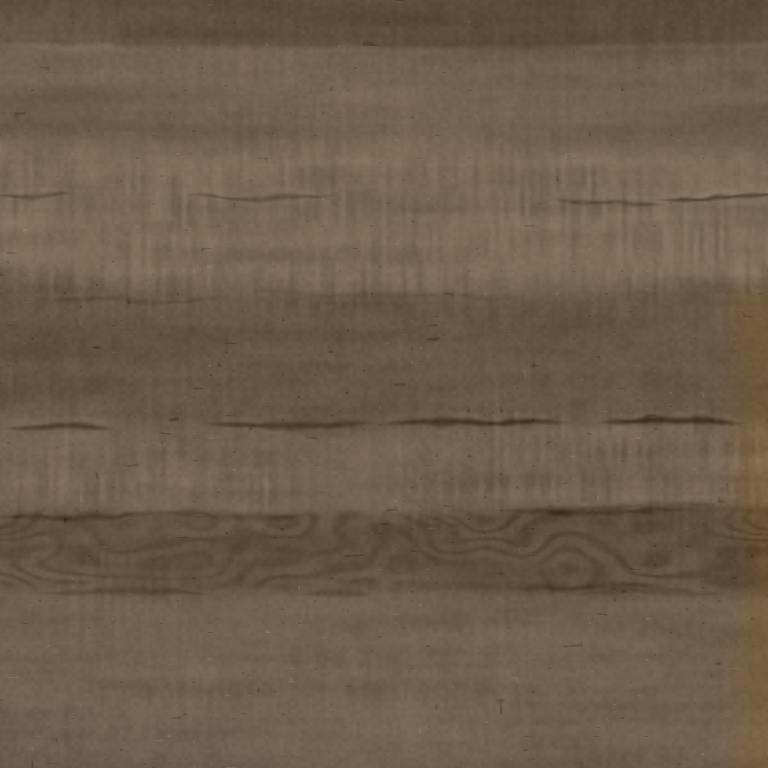
This texture is drawn by a three.js fragment shader. Its source:

```glsl
// Weathered brown wood plank with soft horizontal bands, dark cracks and a swirled grain strip.
varying vec2 vUv;

const vec3 WOOD_MID = vec3(0.432, 0.362, 0.291);
const vec3 TONE_TINT = vec3(1.0, 1.0, 0.93);
const vec3 WARM_SHIFT = vec3(0.025, 0.004, -0.035);
const vec3 COOL_SHIFT = vec3(-0.008, 0.0, 0.012);

float hash(vec2 p) {
  return fract(sin(dot(p, vec2(127.1, 311.7))) * 43758.5453);
}

float noise(vec2 p) {
  vec2 i = floor(p);
  vec2 f = fract(p);
  f = f * f * (3.0 - 2.0 * f);
  float low = mix(hash(i), hash(i + vec2(1.0, 0.0)), f.x);
  float high = mix(hash(i + vec2(0.0, 1.0)), hash(i + vec2(1.0, 1.0)), f.x);
  return mix(low, high, f.y);
}

// Layered noise centred on zero
float fbm(vec2 p) {
  float sum = 0.0;
  float amp = 0.5;
  for (int i = 0; i < 4; i++) {
    sum += amp * (noise(p) - 0.5);
    p = p * 2.03 + vec2(17.3, 9.1);
    amp *= 0.5;
  }
  return sum;
}

// Soft horizontal band between two heights
float band(float y, float bottom, float top, float soft) {
  return smoothstep(bottom - soft, bottom + soft, y) - smoothstep(top - soft, top + soft, y);
}

// Row of tapered cracks, each with a pale lip above it
float crackRow(vec2 p, float height, float seed, float thickness) {
  float tone = 0.0;
  for (int i = 0; i < 4; i++) {
    float id = float(i);
    float centre = (id + hash(vec2(id, seed))) * 0.27;
    float halfLength = mix(0.05, 0.15, hash(vec2(seed, id + 5.0)));
    float dx = (p.x - centre) / halfLength;
    float taper = max(1.0 - dx * dx, 0.0);
    float bend = 0.022 * fbm(vec2(p.x * 9.0, seed)) + 0.012 * (hash(vec2(id, seed + 3.0)) - 0.5);
    float d = p.y - height - bend;
    float width = thickness * (0.35 + taper * (0.4 + noise(vec2(p.x * 45.0, seed))));
    float fade = smoothstep(0.0, 0.7, taper) * mix(0.35, 1.0, hash(vec2(id + 9.0, seed)));
    float core = 1.0 - smoothstep(0.0, width, abs(d));
    float lip = band(d, width, width + 0.006, 0.003) * noise(vec2(p.x * 70.0, seed));
    tone += fade * (0.045 * lip - 0.15 * core);
  }
  return tone;
}

// Broad light and dark zones of the plank
float plankBands(float y) {
  float tone = -0.055 * smoothstep(0.936, 0.948, y);
  tone += 0.012 * band(y, 0.85, 0.94, 0.02);
  tone += 0.046 * band(y, 0.635, 0.81, 0.025);
  tone -= 0.032 * band(y, 0.46, 0.625, 0.025);
  tone += 0.030 * band(y, 0.34, 0.445, 0.012);
  tone -= 0.048 * band(y, 0.232, 0.335, 0.008);
  tone += 0.008 * band(y, 0.03, 0.21, 0.03);
  return tone;
}

// Curled contour lines of the knotty strip
float swirls(vec2 p) {
  float field = noise(p * vec2(8.0, 15.0)) + 0.45 * noise(p * vec2(19.0, 38.0)) + p.y * 5.0;
  float ridge = abs(fract(field * 4.0) - 0.5) * 2.0;
  float line = smoothstep(0.25, 0.95, ridge);
  return (0.35 - line) * mix(0.01, 0.06, noise(p * vec2(9.0, 24.0) + 40.0));
}

// Upright saw marks, horizontal streaks and fine grain
float fibres(vec2 p, float sawStrength) {
  float saw = noise(vec2(p.x * 150.0, p.y * 22.0)) - 0.5;
  float patches = noise(p * vec2(9.0, 16.0));
  float tone = saw * sawStrength * patches;
  tone += 0.075 * fbm(p * vec2(4.0, 48.0));
  tone += 0.030 * (noise(p * vec2(210.0, 190.0)) - 0.5);
  tone += 0.040 * fbm(p * vec2(32.0, 40.0));
  return tone;
}

// Sparse pale and dark flecks
float flecks(vec2 p) {
  float n = noise(p * vec2(95.0, 170.0) + 31.0);
  return 0.06 * smoothstep(0.93, 1.0, n) - 0.07 * smoothstep(0.07, 0.0, n);
}

void main() {
  vec2 p = vUv;
  float y = p.y + 0.022 * fbm(vec2(p.x * 3.0, p.y * 4.0)) + 0.006 * fbm(vec2(p.x * 22.0, p.y * 12.0));
  float paleZone = band(y, 0.34, 0.46, 0.03) + band(y, 0.60, 0.80, 0.04);
  float swirlZone = band(y, 0.235, 0.335, 0.008);

  float tone = plankBands(y) + 0.07 * fbm(p * vec2(2.5, 7.0) + 6.0);
  tone += fibres(p, mix(0.035, 0.085, paleZone));
  tone += swirlZone * swirls(p) + flecks(p);

  // Cracks and the thin seams between zones
  tone += crackRow(p, 0.745, 2.0, 0.0045);
  tone += crackRow(p, 0.445, 7.0, 0.0065);
  tone += 0.6 * crackRow(p, 0.334, 11.0, 0.006);
  tone += 0.5 * crackRow(p, 0.228, 16.0, 0.006);
  tone += 0.3 * crackRow(p, 0.615, 21.0, 0.005);
  tone += 0.03 * band(y, 0.934, 0.942, 0.003) * noise(vec2(p.x * 14.0, 3.0));

  // Warm right edge and cooler lower left
  float warm = smoothstep(0.93, 0.99, p.x + 0.06 * fbm(p * 8.0)) * smoothstep(0.66, 0.58, p.y);
  float cool = smoothstep(0.35, 0.0, p.y) * smoothstep(0.9, 0.2, p.x);
  vec3 colour = WOOD_MID + tone * TONE_TINT + warm * WARM_SHIFT + cool * COOL_SHIFT;
  gl_FragColor = vec4(clamp(colour, 0.0, 1.0), 1.0);
}
```
